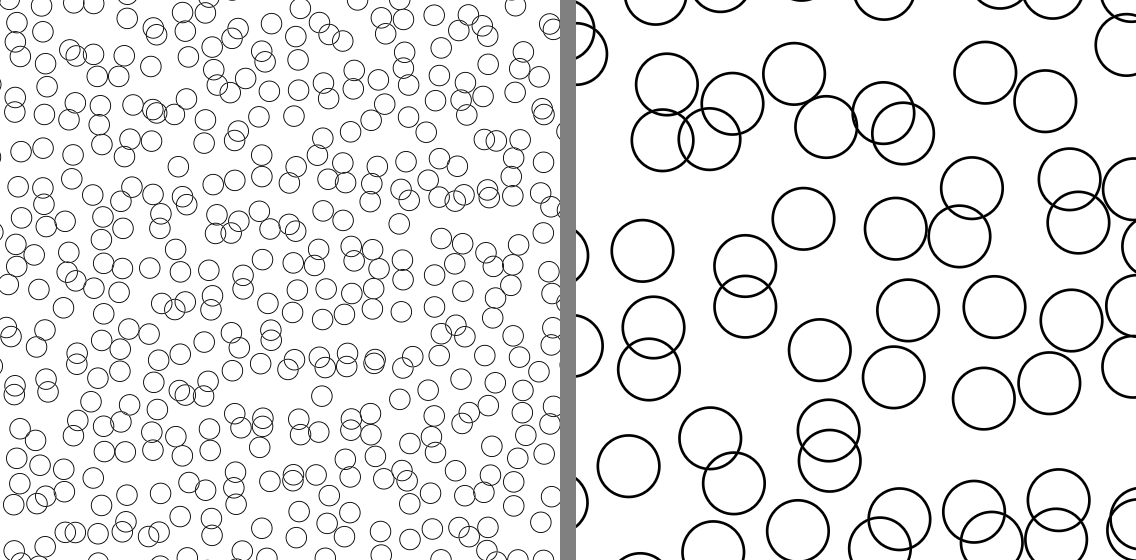
Left, the full canvas; right, a detail of the centre.
Write a WebGL 2 fragment shader that draws this pattern.

```glsl
#version 300 es
precision highp float;

// Thin black rings of one size scattered over white paper.
// Cellular layout: each grid cell holds one ring with a hashed offset, loose
// along y and tighter along x; every pixel tests its 3 by 3 nearest cells.

uniform vec2 u_resolution;
out vec4 fragColor;

const float CELLS = 20.0;               // cells along the canvas height
const float RADIUS = 0.0183;            // ring radius, canvas units
const float STROKE = 0.0016;            // line width, canvas units
const vec2 JITTER = vec2(0.56, 1.06);   // offset range, cell units
const vec3 PAPER = vec3(1.0);
const vec3 INK = vec3(0.0);

// Two pseudo-random values in 0..1 for a cell.
vec2 hash2(vec2 cell) {
    vec3 p = fract(cell.xyx * vec3(0.1031, 0.1030, 0.0973));
    p += dot(p, p.yzx + 33.33);
    return fract((p.xx + p.yz) * p.zy);
}

// Ring centre of a cell, in cell units.
vec2 ringCentre(vec2 cell, vec2 jitter) {
    return cell + 0.5 + (hash2(cell + 71.0) - 0.5) * jitter;
}

// Distance from p to a circle outline.
float ringDistance(vec2 p, vec2 centre, float radius) {
    return abs(length(p - centre) - radius);
}

// Share of a pixel covered by a line whose middle is dist away.
float lineCoverage(float dist, float width, float pixel) {
    float edge = clamp((0.5 * width - dist) / pixel + 0.5, 0.0, 1.0);
    return min(edge, width / pixel);
}

// Distance to the closest ring among the neighbouring cells.
float nearestRing(vec2 p, float cells, float radius, vec2 jitter) {
    vec2 home = floor(p * cells);
    float nearest = 1.0;
    for (int y = -1; y <= 1; y++) {
        for (int x = -1; x <= 1; x++) {
            vec2 centre = ringCentre(home + vec2(x, y), jitter) / cells;
            nearest = min(nearest, ringDistance(p, centre, radius));
        }
    }
    return nearest;
}

void main() {
    float pixel = 1.0 / u_resolution.y;
    vec2 p = gl_FragCoord.xy * pixel;

    float dist = nearestRing(p, CELLS, RADIUS, JITTER);
    float ink = lineCoverage(dist, STROKE, pixel);
    fragColor = vec4(mix(PAPER, INK, ink), 1.0);
}
```
